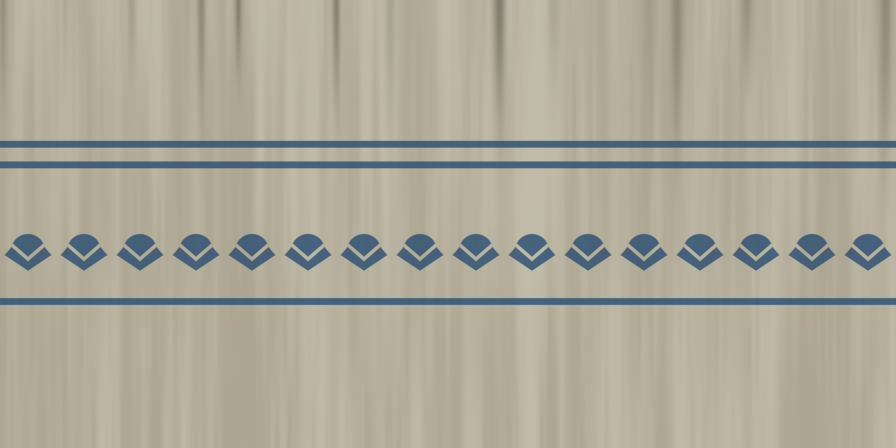
Give the GLSL for this pattern, as a WebGL 1 fragment shader.

```glsl
precision highp float;

uniform vec2 u_resolution;

float hash(vec2 p) {
  return fract(sin(dot(p, vec2(127.1, 311.7))) * 43758.5453);
}

float noise(vec2 p) {
  vec2 i = floor(p);
  vec2 f = fract(p);
  f = f * f * (3.0 - 2.0 * f);
  return mix(mix(hash(i), hash(i + vec2(1.0, 0.0)), f.x),
             mix(hash(i + vec2(0.0, 1.0)), hash(i + vec2(1.0, 1.0)), f.x), f.y);
}

// Vertical grain, stretched far more along y than along x
float grain(vec2 p) {
  float g = 0.45 * noise(p * vec2(17.0, 0.9));
  g += 0.35 * noise(p * vec2(43.0, 1.6) + 19.0);
  g += 0.20 * noise(p * vec2(110.0, 4.0) + 47.0);
  return g;
}

// Dark runs that start at the top edge and fade on the way down
float drips(vec2 p) {
  float sum = 0.0;
  for (int i = 0; i < 12; i++) {
    float id = float(i);
    float x = (id + hash(vec2(id, 3.0))) / 6.0;
    float width = mix(0.005, 0.017, hash(vec2(id, 7.0)));
    float reach = mix(0.22, 0.55, hash(vec2(id, 11.0)));
    float strength = mix(0.08, 0.36, pow(hash(vec2(id, 17.0)), 1.5));
    float d = (p.x - x) / width;
    sum += strength * exp(-d * d) * smoothstep(1.0 - reach, 1.05, p.y);
  }
  return min(sum, 0.45);
}

// Signed distance to a fan resting above a chevron, in a cell one unit wide
float fanAndChevron(vec2 q) {
  q.x = abs(q.x);
  float slope = (q.y - 0.87 * q.x) / length(vec2(1.0, 0.87));
  float fan = max(length(q - vec2(0.0, 0.102)) - 0.304, -slope);
  float lower = (0.67 * q.x - 0.25 - q.y) / length(vec2(1.0, 0.67));
  float wingEnd = dot(q, vec2(0.75, 0.66)) - 0.333;
  float chevron = max(max(slope + 0.063, lower), wingEnd);
  return min(fan, chevron);
}

float band(float y, float center) {
  return abs(y - center) - 0.0076;
}

void main() {
  vec2 p = gl_FragCoord.xy / u_resolution.y;
  float pixel = 1.0 / u_resolution.y;

  // Weathered ground
  float tone = smoothstep(0.2, 0.8, grain(p));
  vec3 ground = mix(vec3(0.68, 0.65, 0.575), vec3(0.755, 0.73, 0.66), tone);
  float stain = drips(p);
  ground *= 1.0 - stain * vec3(1.0, 1.02, 1.08);

  // Sixteen motifs across, between the ruled bands
  vec2 cell = vec2(fract(p.x * 8.0) - 0.5, (p.y - 0.427) * 8.0);
  float d = fanAndChevron(cell) / 8.0;
  d = min(d, band(p.y, 0.678));
  d = min(d, band(p.y, 0.632));
  d = min(d, band(p.y, 0.327));

  vec3 paint = vec3(0.27, 0.38, 0.48) * (0.98 + 0.04 * tone - 0.4 * stain);
  float coverage = 1.0 - smoothstep(-0.8 * pixel, 0.8 * pixel, d);
  gl_FragColor = vec4(mix(ground, paint, coverage), 1.0);
}
```
